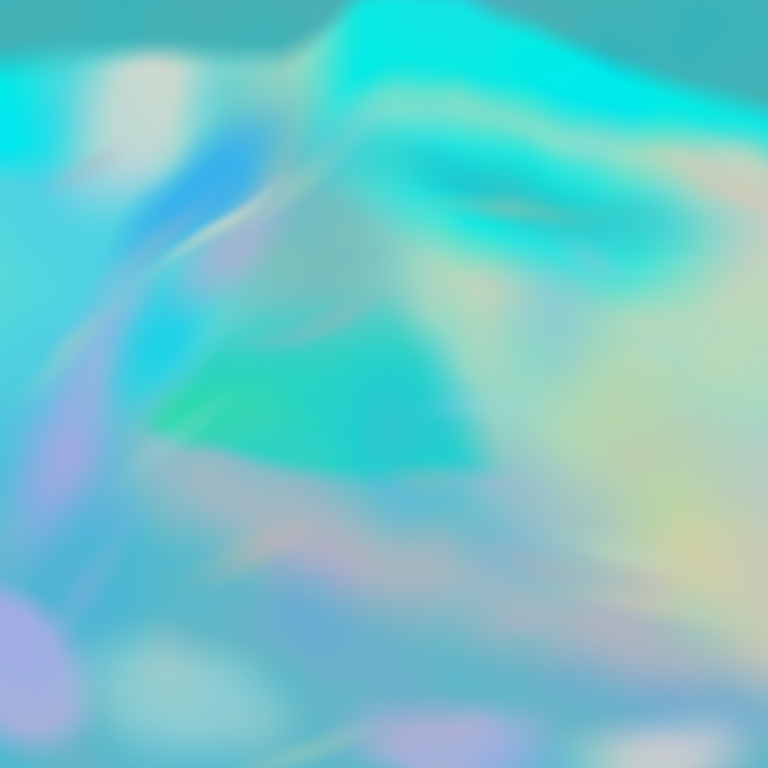
A Shadertoy shader for this background:

```glsl
#define WARP 0.035
#define WARP_SCALE 3.5
#define SHIMMER 0.055
#define STREAK_COUNT 22
#define STREAK_GAIN 0.26

const vec3 TEAL  = vec3(0.25, 0.68, 0.74);
const vec3 CYAN  = vec3(0.02, 0.90, 0.92);
const vec3 AQUA  = vec3(0.36, 0.82, 0.87);
const vec3 JADE  = vec3(0.19, 0.80, 0.79);
const vec3 MINT  = vec3(0.20, 0.83, 0.70);
const vec3 BLUE  = vec3(0.36, 0.70, 0.81);
const vec3 AZURE = vec3(0.26, 0.67, 0.93);
const vec3 LILAC = vec3(0.68, 0.67, 0.87);
const vec3 MAUVE = vec3(0.66, 0.70, 0.78);
const vec3 PEARL = vec3(0.80, 0.83, 0.83);
const vec3 SAGE  = vec3(0.71, 0.83, 0.76);
const vec3 OLIVE = vec3(0.79, 0.81, 0.64);
const vec3 PEACH = vec3(0.84, 0.75, 0.73);
const vec3 MIST  = vec3(0.50, 0.72, 0.75);

vec2 hash2(vec2 p) {
    p = vec2(dot(p, vec2(127.1, 311.7)), dot(p, vec2(269.5, 183.3)));
    return fract(sin(p) * 43758.5);
}

float corner(vec2 cell, vec2 f, vec2 o) {
    return dot(hash2(cell + o) * 2.0 - 1.0, f - o);
}

float gradientNoise(vec2 p) {
    vec2 i = floor(p), f = p - i;
    vec2 u = f * f * f * (f * (f * 6.0 - 15.0) + 10.0);
    return mix(mix(corner(i, f, vec2(0, 0)), corner(i, f, vec2(1, 0)), u.x),
               mix(corner(i, f, vec2(0, 1)), corner(i, f, vec2(1, 1)), u.x), u.y);
}

float fbm(vec2 p) {
    float sum = 0.0, amp = 1.0;
    for (int k = 0; k < 3; k++) {
        sum += amp * gradientNoise(p);
        p = p * 2.03 + 7.1;
        amp *= 0.45;
    }
    return sum;
}

// Tilted ellipse, half covered at its radius; soft = 1 fades from the centre.
float ellipse(vec2 p, vec2 centre, vec2 radius, float tilt, float soft) {
    float c = cos(tilt), s = sin(tilt);
    vec2 q = mat2(c, -s, s, c) * (p - centre) / radius;
    return 1.0 - smoothstep(1.0 - soft, 1.0 + soft, length(q));
}

// Soft step centred on zero.
float edge(float d, float width) { return smoothstep(-width, width, d); }

void paint(inout vec3 col, vec3 tint, float cover) { col = mix(col, tint, cover); }

void mainImage(out vec4 fragColor, in vec2 fragCoord) {
    vec2 uv = fragCoord / iResolution.xy;
    vec2 p = uv + WARP * vec2(fbm(uv * WARP_SCALE), fbm(uv * WARP_SCALE + 19.7));

    // Broad wash and the pale slope on the right
    vec3 col = mix(BLUE, AQUA, edge(p.y - 0.42, 0.2));
    float slope = p.x + 0.6 * (p.y - 0.4) - 0.64;
    paint(col, SAGE, edge(slope, 0.14) * edge(p.y + 0.5 * p.x - 0.62, 0.09));
    paint(col, OLIVE, 0.85 * ellipse(p, vec2(0.87, 0.36), vec2(0.17, 0.09), 2.1, 0.9));
    paint(col, PEACH, 0.8 * ellipse(p, vec2(1.02, 0.24), vec2(0.13, 0.08), 1.9, 0.9));
    paint(col, MIST, 0.95 * ellipse(p, vec2(0.39, 0.70), vec2(0.17, 0.10), 1.9, 0.7));

    // Long mauve fold crossing below the centre
    float fold = p.y - (0.45 - 0.33 * p.x);
    float band = edge(0.06 - abs(fold), 0.06) * edge(p.x - 0.16, 0.12) * edge(0.92 - p.x, 0.12);
    paint(col, MAUVE, 0.9 * band);
    paint(col, MAUVE, 0.6 * ellipse(p, vec2(0.73, 0.33), vec2(0.12, 0.06), -0.6, 0.9));

    // Left fan of slanted facets
    paint(col, LILAC, 0.75 * ellipse(p, vec2(0.10, 0.47), vec2(0.19, 0.045), 1.15, 0.8));
    paint(col, vec3(0.10, 0.80, 0.93), 0.85 * ellipse(p, vec2(0.21, 0.56), vec2(0.08, 0.04), 1.1, 0.9));
    paint(col, PEARL, ellipse(p, vec2(0.18, 0.86), vec2(0.12, 0.07), 1.0, 0.6));
    paint(col, AZURE, 0.95 * ellipse(p, vec2(0.25, 0.755), vec2(0.115, 0.042), 0.72, 0.6));
    paint(col, LILAC, 0.65 * ellipse(p, vec2(0.30, 0.69), vec2(0.09, 0.035), 0.9, 0.8));
    paint(col, PEARL, 0.6 * ellipse(p, vec2(0.28, 0.715), vec2(0.07, 0.009), 0.65, 0.9));

    // Jade facet with a crisp curved hem and a mint corner
    float hem = p.y - 0.378 - 0.45 * (p.x - 0.55) * (p.x - 0.55);
    float facet = edge(hem, 0.018) * edge(-slope, 0.05) * edge(0.57 - p.y, 0.07)
                * edge(p.x - 0.75 * (p.y - 0.44) - 0.20, 0.035);
    paint(col, mix(JADE, MINT, ellipse(p, vec2(0.24, 0.45), vec2(0.12, 0.05), 0.2, 1.0)), facet);

    // Cyan hollow on the upper right
    paint(col, CYAN, 0.95 * ellipse(p, vec2(0.68, 0.74), vec2(0.21, 0.085), -0.25, 0.6));
    paint(col, vec3(0.20, 0.74, 0.79), 0.85 * ellipse(p, vec2(0.67, 0.75), vec2(0.16, 0.035), -0.2, 0.9));
    paint(col, AQUA, 0.6 * ellipse(p, vec2(0.73, 0.58), vec2(0.10, 0.06), 1.3, 0.9));

    // Top sheet and the bright rim beneath it
    float roof = 0.925 + 0.085 * smoothstep(0.36, 0.52, p.x) - 0.42 * max(p.x - 0.6, 0.0);
    float rim = edge(p.y - roof + mix(0.13, 0.05, smoothstep(0.55, 1.0, p.x)), 0.04);
    paint(col, CYAN, rim * max(edge(p.x - 0.43, 0.06), edge(0.05 - p.x, 0.06)));
    paint(col, TEAL, edge(p.y - roof, 0.025));

    // Lilac and pearl pools along the bottom
    paint(col, LILAC, ellipse(p, vec2(0.0, 0.13), vec2(0.12, 0.085), -0.8, 0.3));
    paint(col, vec3(0.62, 0.79, 0.83), 0.9 * ellipse(p, vec2(0.23, 0.09), vec2(0.12, 0.07), -0.3, 0.6));
    paint(col, LILAC, 0.95 * ellipse(p, vec2(0.59, 0.03), vec2(0.12, 0.055), -0.1, 0.6));
    paint(col, PEARL, 0.8 * ellipse(p, vec2(0.86, 0.01), vec2(0.09, 0.045), 0.2, 0.8));

    // Scattered faint streaks of pastel light
    for (int k = 0; k < STREAK_COUNT; k++) {
        vec2 h = hash2(vec2(k, 3)), g = hash2(vec2(k, 8));
        float tilt = mix(0.9, -0.6, h.x) + 0.4 * (g.x - 0.5);
        vec3 tint = 0.76 + 0.12 * cos(6.283 * (g.y + vec3(0.5, 0.2, 0.0)));
        float streak = ellipse(p, h * vec2(1.0, 0.85), vec2(0.03 + 0.06 * g.x, 0.014), tilt, 1.0);
        paint(col, tint, STREAK_GAIN * streak);
    }

    // Iridescent drift
    float phase = 5.0 * fbm(p * 3.0 + 4.3);
    col += SHIMMER * sin(phase + vec3(0.0, 2.1, 4.2)) * vec3(1.0, 0.4, 0.5);
    fragColor = vec4(clamp(col, 0.0, 1.0), 1.0);
}
```
